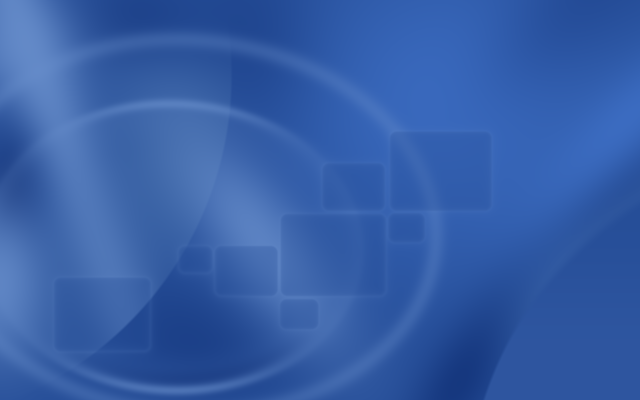
This background is drawn by a Shadertoy shader. Its source:

```glsl
const vec3 BASE = vec3(0.148, 0.305, 0.595);
const vec3 NAVY = vec3(0.06, 0.185, 0.46);
const vec3 AZURE = vec3(0.235, 0.425, 0.76);
const vec3 MIST = vec3(0.41, 0.56, 0.80);
const vec3 SLATE = vec3(0.27, 0.43, 0.67);

// Opposite corners of each panel: left, bottom, right, top
const vec4 PANELS[8] = vec4[8](
    vec4(0.975, 0.473, 1.229, 0.671), vec4(0.806, 0.473, 0.962, 0.592),
    vec4(0.702, 0.260, 0.965, 0.465), vec4(0.971, 0.394, 1.062, 0.467),
    vec4(0.537, 0.260, 0.694, 0.385), vec4(0.446, 0.317, 0.531, 0.385),
    vec4(0.700, 0.177, 0.796, 0.252), vec4(0.135, 0.121, 0.377, 0.306));

vec2 rotate(vec2 v, float angle) {
    float c = cos(angle), s = sin(angle);
    return vec2(c * v.x + s * v.y, c * v.y - s * v.x);
}

float bell(float d, float width) {
    return exp(-d * d / (width * width));
}

float glow(vec2 p, vec2 center, vec2 size, float angle) {
    vec2 q = rotate(p - center, angle) / size;
    return exp(-dot(q, q));
}

float ellipseDistance(vec2 p, vec2 center, vec2 radii, float angle) {
    vec2 q = rotate(p - center, angle);
    float k = length(q / radii);
    return k * (k - 1.0) / max(length(q / (radii * radii)), 0.001);
}

float boxDistance(vec2 p, vec4 box, float corner) {
    vec2 q = abs(p - 0.5 * (box.xy + box.zw)) - 0.5 * (box.zw - box.xy) + corner;
    return length(max(q, 0.0)) + min(max(q.x, q.y), 0.0) - corner;
}

// Broad light and shade
vec3 backdrop(vec2 p) {
    vec3 col = BASE;
    col = mix(col, AZURE, 0.92 * glow(p, vec2(1.13, 0.74), vec2(0.43, 0.40), 0.0));
    col = mix(col, NAVY, 0.30 * glow(p, vec2(1.44, 0.99), vec2(0.30, 0.13), 0.8));
    col = mix(col, AZURE, 0.95 * glow(p, vec2(1.57, 0.70), vec2(0.34, 0.10), 0.75));
    col = mix(col, NAVY, 0.30 * glow(p, vec2(1.56, 0.51), vec2(0.22, 0.07), 0.7));
    col = mix(col, NAVY, 0.35 * glow(p, vec2(0.63, 0.90), vec2(0.16, 0.24), 0.0));
    col = mix(col, NAVY, 0.40 * glow(p, vec2(0.33, 0.95), vec2(0.16, 0.12), 0.0));
    col = mix(col, NAVY, 0.75 * glow(p, vec2(1.15, 0.05), vec2(0.24, 0.09), 1.05));
    col = mix(col, NAVY, 0.45 * glow(p, vec2(0.48, 0.15), vec2(0.22, 0.14), -0.3));
    return col;
}

// Large disc on the left with the pale streaks crossing it
vec3 leftDisc(vec3 col, vec2 p) {
    float d = length(p - vec2(-0.296, 0.8125)) - 0.875;
    float inside = smoothstep(0.004, -0.004, d) * smoothstep(1.0, 0.78, p.y);
    float lit = smoothstep(0.004, -0.004, d);
    float fall = 1.0 - p.y;
    float streak = bell(p.x - 0.03 - 0.36 * fall, 0.095);
    col = mix(col, SLATE, 0.70 * inside * glow(p, vec2(0.45, 0.60), vec2(0.23, 0.27), 0.0));
    col = mix(col, SLATE, 0.30 * inside * glow(p, vec2(0.20, 0.28), vec2(0.24, 0.20), 0.0));
    col = mix(col, MIST, 0.78 * glow(p, vec2(0.65, 0.40), vec2(0.32, 0.115), -0.95));
    col = mix(col, MIST, lit * streak * mix(0.80, 0.55, smoothstep(0.15, 0.6, fall)));
    col = mix(col, MIST, 0.60 * glow(p, vec2(0.03, 0.88), vec2(0.17, 0.14), 0.0));
    col = mix(col, NAVY, 0.85 * glow(p, vec2(0.02, 0.53), vec2(0.075, 0.13), 0.0));
    return mix(col, MIST, 0.80 * glow(p, vec2(0.0, 0.30), vec2(0.12, 0.20), 0.0));
}

// Disc entering from the lower right, with a soft rim
vec3 rightDisc(vec3 col, vec2 p) {
    float d = length(p - vec2(2.08, -0.28)) - 0.914;
    vec3 fill = mix(vec3(0.18, 0.335, 0.625), BASE, smoothstep(0.1, 0.5, p.y));
    float blur = mix(0.005, 0.02, smoothstep(0.1, 0.45, p.y));
    col = mix(col, fill, smoothstep(blur, -blur, d));
    float rim = smoothstep(-blur, blur, d) * exp(-max(d, 0.0) / 0.05);
    return mix(col, SLATE, 0.36 * rim * smoothstep(0.0, 0.35, p.y));
}

vec3 rings(vec3 col, vec2 p) {
    float outer = ellipseDistance(p, vec2(0.469, 0.433), vec2(0.622, 0.467), -0.08);
    float inner = ellipseDistance(p, vec2(0.433, 0.382), vec2(0.467, 0.358), -0.04);
    float ends = smoothstep(0.19, 0.35, abs(p.y - 0.382));
    float bottom = glow(p, vec2(0.50, 0.05), vec2(0.24, 0.10), 0.0);
    col = mix(col, NAVY, 0.50 * bottom * bell(inner + 0.025, 0.025));
    col = mix(col, MIST, 0.33 * bell(outer, 0.023));
    col = mix(col, MIST, 0.10 * smoothstep(-0.12, 0.0, inner) * smoothstep(0.02, 0.0, inner));
    float shine = mix(0.10, 0.58, ends * bell(p.x - 0.43, 0.28));
    return mix(col, MIST, shine * bell(inner, mix(0.028, 0.013, ends)));
}

// Tinted rounded panels with faint luminous borders
vec3 panels(vec3 col, vec2 p) {
    for (int i = 0; i < 8; i++) {
        float d = boxDistance(p, PANELS[i], 0.017);
        float inside = smoothstep(0.003, -0.003, d);
        col = mix(col, BASE, 0.32 * inside);
        col = mix(col, MIST, 0.08 * bell(d, 0.005) + 0.05 * bell(d, 0.016));
    }
    return col;
}

void mainImage(out vec4 fragColor, in vec2 fragCoord) {
    vec2 p = fragCoord / iResolution.y;
    vec3 col = backdrop(p);
    col = leftDisc(col, p);
    col = rightDisc(col, p);
    col = rings(col, p);
    col = panels(col, p);
    fragColor = vec4(col, 1.0);
}
```
